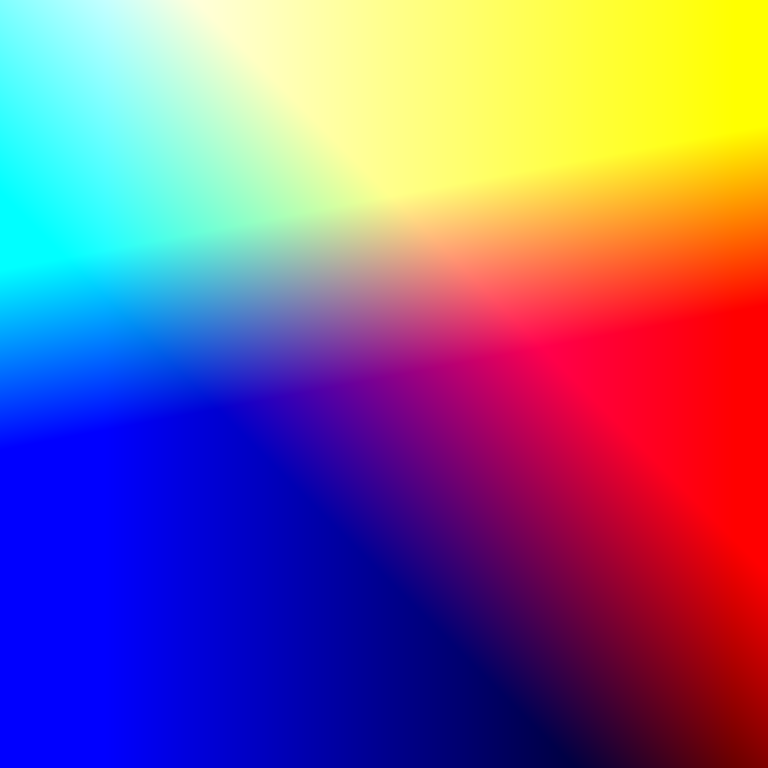
A Shadertoy shader for this background:

```glsl
// A smooth colour field made of three overlapping linear ramps.
// Red, green and blue each fade from 0 to 1 across their own straight band,
// and the crossings of those bands make all the mixed hues.

// Linear fade: 0 at position "start", 1 at position "end", flat outside.
float ramp(float start, float end, float position) {
    return clamp((position - start) / (end - start), 0.0, 1.0);
}

// Signed distance along a direction, measured from the canvas origin.
float along(vec2 direction, vec2 point) {
    return dot(direction, point);
}

void mainImage(out vec4 fragColor, in vec2 fragCoord) {
    vec2 uv = fragCoord / iResolution.xy;

    // Red grows towards the upper right, across the falling diagonal.
    float red = ramp(0.75, 1.253, along(vec2(1.0, 1.0), uv));

    // Green grows upwards, across a gently rising band.
    float green = ramp(0.414, 0.648, along(vec2(-0.189, 1.0), uv));

    // Blue fades out from left to right.
    float blue = ramp(0.957, 0.137, uv.x);

    fragColor = vec4(red, green, blue, 1.0);
}
```
